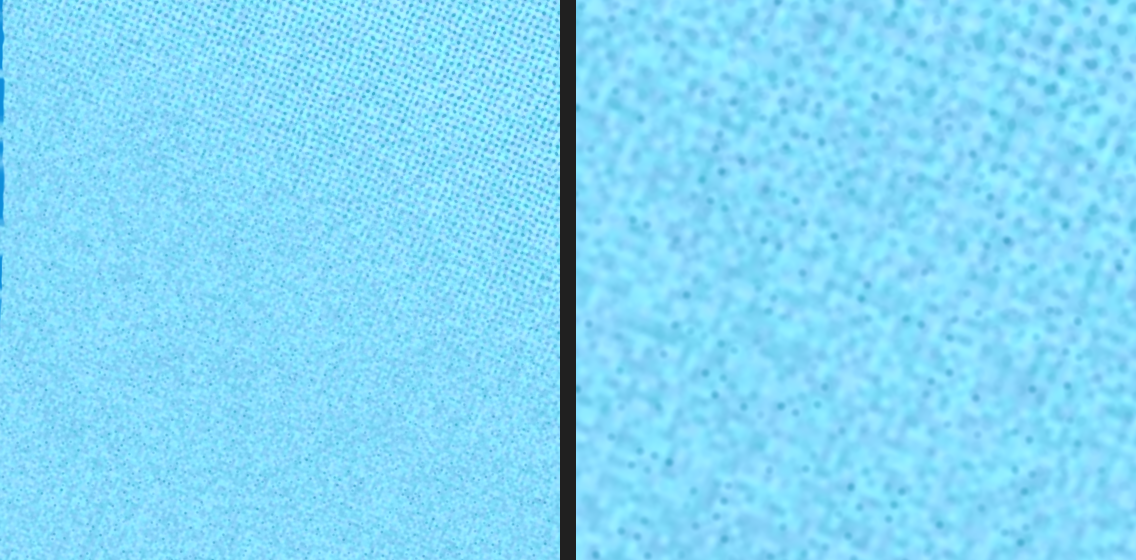
Left, the full canvas; right, a detail of the centre.
This texture is drawn by a three.js fragment shader. Its source:

```glsl
varying vec2 vUv;

#define BASE_COLOR vec3(0.515, 0.851, 0.985)
#define TONE_STEP vec3(0.108, 0.102, 0.088)
#define TINT_STEP vec3(0.075, -0.035, 0.015)
#define EDGE_COLOR vec3(0.06, 0.56, 0.86)
#define GRAIN_CELLS 190.0
#define WEAVE_CELLS 76.0
#define WEAVE_ANGLE -0.4
#define WEAVE_CONTRAST 1.25
#define GRAIN_CONTRAST 1.35
#define SPECK_CONTRAST 1.4
#define PATCH_CONTRAST 0.25
#define EDGE_WIDTH 0.008

const float TAU = 6.2831853;

float hash(vec2 cell) {
  vec3 p = fract(vec3(cell.xyx) * 0.1031);
  p += dot(p, p.yzx + 33.33);
  return fract((p.x + p.y) * p.z);
}

// Smooth value noise from 0 to 1
float noise(vec2 p) {
  vec2 cell = floor(p);
  vec2 f = fract(p);
  f = f * f * (3.0 - 2.0 * f);
  float low = mix(hash(cell), hash(cell + vec2(1.0, 0.0)), f.x);
  float high = mix(hash(cell + vec2(0.0, 1.0)), hash(cell + vec2(1.0)), f.x);
  return mix(low, high, f.y);
}

// Broad patches in three octaves, centred on zero
float mottle(vec2 p) {
  float sum = 0.0;
  float weight = 0.5;
  for (int i = 0; i < 3; i++) {
    sum += weight * (noise(p) - 0.5);
    p = p * 2.1 + 17.3;
    weight *= 0.5;
  }
  return sum;
}

// Lattice of dark dots on a light ground, in tilted coordinates
float weave(vec2 p) {
  vec2 wobble = vec2(noise(p * 0.6), noise(p * 0.6 + 61.0)) - 0.5;
  vec2 wave = cos(TAU * (p + 0.5 * wobble));
  float peak = 0.5 * (wave.x + wave.y);
  float strength = 0.7 + 0.6 * noise(p * 1.3 + 11.0);
  return 0.3 - 0.45 * peak - 1.0 * strength * smoothstep(0.1, 0.85, peak);
}

// Scattered dark grains, each a soft dot inside its own cell
float specks(vec2 p) {
  vec2 cell = floor(p);
  vec2 offset = 0.4 + 0.2 * vec2(hash(cell + 7.0), hash(cell + 31.0));
  float dotShape = 1.0 - smoothstep(0.05, 0.4, length(fract(p) - offset));
  return dotShape * smoothstep(0.68, 1.0, hash(cell + 91.0));
}

void main() {
  vec2 uv = vUv;
  float c = cos(WEAVE_ANGLE);
  float s = sin(WEAVE_ANGLE);
  vec2 tilted = mat2(c, -s, s, c) * uv + 2.0;

  // The weave fades out from the upper right
  float reach = 0.4 * uv.x + 0.72 * uv.y + 0.12 * mottle(uv * 5.0);
  float weaveAmount = 0.14 + 0.86 * smoothstep(0.48, 0.98, reach);

  // Lightness of weave, grain and patches
  float tone = WEAVE_CONTRAST * weaveAmount * weave(tilted * WEAVE_CELLS);
  tone += GRAIN_CONTRAST * (noise(tilted * GRAIN_CELLS) - 0.5);
  tone -= SPECK_CONTRAST * (1.0 - 0.5 * weaveAmount) * specks(tilted * GRAIN_CELLS * 0.55);
  tone += PATCH_CONTRAST * mottle(uv * 14.0) + 0.06;

  // Tint drifts between lavender and cyan, dark grains lean to cyan
  float tint = noise(tilted * GRAIN_CELLS * 0.6 + 43.0) - 0.5;
  tint *= 0.8 + 0.6 * weaveAmount;
  tint += 0.3 * min(tone + 0.4, 0.0);

  vec3 color = BASE_COLOR + TONE_STEP * clamp(tone, -1.9, 1.1) + TINT_STEP * tint;

  // Frayed blue strip along the left edge
  float fray = noise(vec2(3.0, uv.y * 60.0));
  float strip = EDGE_WIDTH * smoothstep(0.38, 0.62, uv.y) * (0.45 + 0.8 * fray);
  float edge = 1.0 - smoothstep(strip * 0.6, strip + 0.002, uv.x);
  edge *= smoothstep(0.38, 0.5, uv.y) * smoothstep(0.1, 0.45, noise(vec2(9.0, uv.y * 38.0)));
  color = mix(color, EDGE_COLOR, edge);

  gl_FragColor = vec4(clamp(color, 0.0, 1.0), 1.0);
}
```
